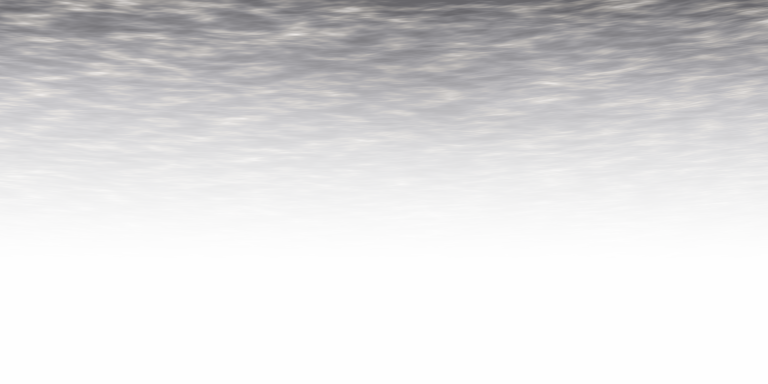
Reproduce this texture procedurally as a WebGL 1 fragment shader.

```glsl
precision highp float;
// Rippled grey cloud layer seen in perspective, dissolving into white below.
uniform vec2 u_resolution;

const float FADE_DEPTH = 0.72;     // distance from the top where white begins
const float FADE_POWER = 1.85;
const float TOP_SHADE = 0.475;     // darkness at the top edge
const float SHADE_LIMIT = 0.58;    // deepest hollow
const float HORIZON = 1.5;         // larger values weaken the perspective
const float RIPPLE_CONTRAST = 0.36;
const float CREST_SHARPNESS = 1.3;
const float PATCH_CONTRAST = 0.20;
const vec2 RIPPLE_SCALE = vec2(10.5, 88.0);
const float RIPPLE_BEND = 0.035;   // streaks fall on the left, rise on the right
const float BAND_SLOPE = 1.0;
const vec3 SHADOW_TINT = vec3(0.0, -0.004, 0.012);
const vec3 LIGHT_TINT = vec3(0.014, 0.0, -0.009);

float hash(vec2 p) {
  return fract(sin(dot(p, vec2(127.1, 311.7))) * 43758.5453);
}

// Slope of a random direction at a lattice corner.
float corner(vec2 cell, vec2 offset) {
  float angle = 6.28318 * hash(cell);
  return dot(vec2(cos(angle), sin(angle)), offset);
}

// Gradient noise, roughly -0.7 to 0.7.
float noise(vec2 p) {
  vec2 i = floor(p);
  vec2 f = p - i;
  vec2 s = f * f * f * (f * (f * 6.0 - 15.0) + 10.0);
  vec2 e = vec2(1.0, 0.0);
  return mix(mix(corner(i, f), corner(i + e.xy, f - e.xy), s.x),
             mix(corner(i + e.yx, f - e.yx), corner(i + e.xx, f - e.xx), s.x), s.y);
}

float fbm(vec2 p) {
  float sum = 0.0;
  float gain = 0.62;
  for (int i = 0; i < 4; i++) {
    sum += gain * noise(p);
    p = mat2(1.7, 0.3, -0.1, 1.8) * p + vec2(7.3, 3.1);
    gain *= 0.62;
  }
  return sum;
}

// Soft elliptical patch in uv, measured from the top left.
float patchAt(vec2 uv, vec2 centre, vec2 radius) {
  vec2 d = (uv - centre) / radius;
  return exp(-dot(d, d));
}

// Broad dark (positive) and bright (negative) areas.
float cloudPatches(vec2 uv) {
  float shade = patchAt(uv, vec2(0.52, 0.20), vec2(0.15, 0.09));
  shade += 0.8 * patchAt(uv, vec2(0.51, 0.01), vec2(0.10, 0.04));
  shade += 0.8 * patchAt(uv, vec2(0.76, 0.02), vec2(0.08, 0.04));
  shade += 0.7 * patchAt(uv, vec2(0.97, 0.01), vec2(0.07, 0.05));
  shade += 0.6 * patchAt(uv, vec2(0.92, 0.15), vec2(0.12, 0.05));
  shade += 0.8 * patchAt(uv, vec2(0.62, 0.32), vec2(0.16, 0.07));
  shade -= 0.6 * patchAt(uv, vec2(0.02, 0.25), vec2(0.18, 0.14));
  shade -= 0.5 * patchAt(uv, vec2(0.30, 0.05), vec2(0.12, 0.04));
  shade -= 0.6 * patchAt(uv, vec2(0.67, 0.27), vec2(0.07, 0.02));
  return shade;
}

// Light on stretched ripples grouped into rising bands, centred near zero.
float ripples(vec2 uv, float aspect) {
  float depth = 1.0 / (HORIZON - uv.y);
  vec2 p = vec2((uv.x - 0.5) * aspect * depth, depth) * RIPPLE_SCALE;
  float band = noise(vec2(p.x * 0.35, 0.42 * (p.y + BAND_SLOPE * p.x)) + 23.0);
  p.y += RIPPLE_BEND * p.x * p.x + 0.5 * noise(p * 0.4);
  float streak = fbm(p) + 0.45 * band;
  return (exp(CREST_SHARPNESS * streak) - 1.0) / CREST_SHARPNESS - 0.06;
}

void main() {
  vec2 uv = gl_FragCoord.xy / u_resolution;
  uv.y = 1.0 - uv.y;
  float aspect = u_resolution.x / u_resolution.y;

  // Overall fade from grey to white, varied by broad patches
  float presence = pow(max(1.0 - uv.y / FADE_DEPTH, 0.0), FADE_POWER);
  float shade = TOP_SHADE * presence * (1.0 + PATCH_CONTRAST * cloudPatches(uv));

  // Fine ripples, weaker with distance
  float light = ripples(uv, aspect);
  float texturing = presence * mix(0.75, 1.0, smoothstep(0.40, 0.0, uv.y));
  shade -= RIPPLE_CONTRAST * light * texturing;
  shade = min(shade, mix(shade, SHADE_LIMIT, smoothstep(0.40, 0.75, shade)));

  // Warm crests and cool hollows
  float warmth = smoothstep(-0.15, 0.35, light);
  vec3 tint = mix(SHADOW_TINT, LIGHT_TINT, warmth) * smoothstep(0.0, 0.6, presence);
  vec3 color = vec3(0.998 - max(shade, 0.0)) + tint;
  gl_FragColor = vec4(clamp(color, 0.0, 1.0), 1.0);
}
```
